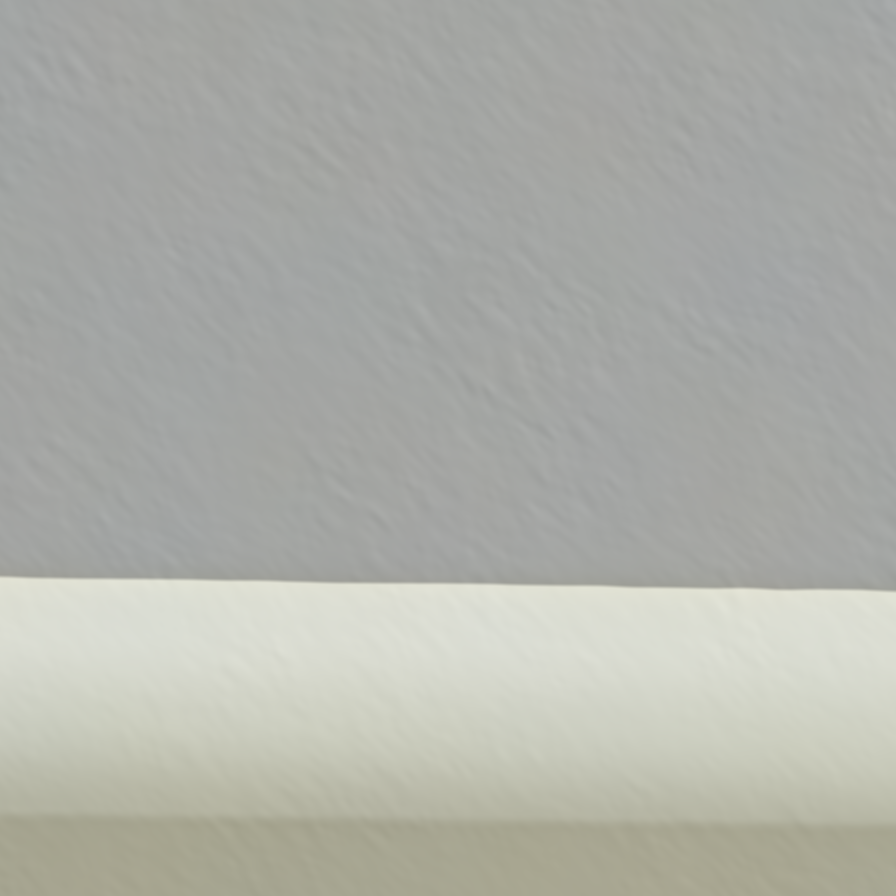
A WebGL 2 fragment shader for this texture:

```glsl
#version 300 es
precision highp float;

uniform vec2 u_resolution;
out vec4 outColor;

#define LEDGE_TOP 0.3560
#define LEDGE_BOTTOM 0.0900
#define LEDGE_SLOPE -0.0155
#define EDGE_SOFTNESS 0.0028
#define GRAIN_STRENGTH 0.040
#define MOTTLE_STRENGTH 0.014
#define TINT_STRENGTH 0.016

const vec3 WALL = vec3(0.640, 0.648, 0.640);
const vec3 WALL_SHADE = vec3(0.600, 0.600, 0.560);
const vec3 LEDGE_RIM = vec3(0.895, 0.895, 0.835);
const vec3 LEDGE_LIGHT = vec3(0.855, 0.865, 0.825);
const vec3 LEDGE_MID = vec3(0.795, 0.805, 0.750);
const vec3 LEDGE_DARK = vec3(0.700, 0.700, 0.630);
const vec3 UNDERSIDE = vec3(0.655, 0.650, 0.570);

float hash(vec2 p) {
    vec3 q = fract(vec3(p.xyx) * 0.1031);
    q += dot(q, q.yzx + 33.33);
    return fract((q.x + q.y) * q.z);
}

float noise(vec2 p) {
    vec2 cell = floor(p);
    vec2 f = fract(p);
    f = f * f * (3.0 - 2.0 * f);
    float low = mix(hash(cell), hash(cell + vec2(1.0, 0.0)), f.x);
    float high = mix(hash(cell + vec2(0.0, 1.0)), hash(cell + vec2(1.0)), f.x);
    return mix(low, high, f.y);
}

float fbm(vec2 p) {
    float sum = 0.0;
    float amplitude = 0.5;
    for (int i = 0; i < 4; i++) {
        sum += amplitude * noise(p);
        p = mat2(1.6, 1.2, -1.2, 1.6) * p + 17.3;
        amplitude *= 0.5;
    }
    return sum;
}

// Paper relief: short fibres falling from upper left to lower right
float fibreHeight(vec2 uv) {
    vec2 along = vec2(uv.x - uv.y, uv.x + uv.y) * 0.7071;
    along.y += 0.012 * noise(uv * 14.0);
    float coarse = noise(along * vec2(32.0, 78.0) + 40.0);
    float fine = noise(along * vec2(70.0, 150.0) + 90.0);
    return 0.6 * coarse + 0.4 * fine;
}

float grain(vec2 uv) {
    vec2 lightStep = vec2(0.0028, 0.0028);
    float relief = fibreHeight(uv + lightStep) - fibreHeight(uv - lightStep);
    float patches = 0.35 + 0.9 * noise(uv * 11.0 + 5.0);
    return relief * patches;
}

vec3 wallColor(vec2 uv, float height) {
    vec3 color = WALL + 0.008 * (uv.x - 0.5);
    // Contact shade along the ledge
    return mix(color, WALL_SHADE, 0.65 * exp(-height / 0.012));
}

vec3 ledgeColor(vec2 uv, float t) {
    // Rounded falloff, reaching further down on the right
    float fall = t - 0.10 * (uv.x - 0.5) * smoothstep(0.2, 0.9, t);
    vec3 color = mix(LEDGE_LIGHT, LEDGE_MID, smoothstep(0.22, 0.68, fall));
    color = mix(color, LEDGE_DARK, smoothstep(0.58, 1.03, fall));
    return mix(color, LEDGE_RIM, 0.8 * exp(-t / 0.06));
}

void main() {
    vec2 uv = gl_FragCoord.xy / u_resolution;
    float pixel = 1.0 / min(u_resolution.x, u_resolution.y);
    float soft = max(EDGE_SOFTNESS, pixel);

    // Slightly tilted and uneven borders
    float wobble = 0.0016 * (noise(vec2(uv.x * 24.0, 3.0)) - 0.5);
    float top = LEDGE_TOP + LEDGE_SLOPE * uv.x + wobble;
    float bottom = LEDGE_BOTTOM + LEDGE_SLOPE * 0.8 * uv.x - wobble;
    float t = clamp((top - uv.y) / (top - bottom), 0.0, 1.0);

    // Layers from the bottom upwards
    float crease = exp(-abs(uv.y - bottom) / 0.008);
    vec3 under = UNDERSIDE + 0.012 * (uv.x - 0.5) - 0.018 * crease;
    vec3 color = mix(under, ledgeColor(uv, t), smoothstep(-0.009, 0.009, uv.y - bottom));
    float onWall = smoothstep(-soft, soft, uv.y - top);
    color = mix(color, wallColor(uv, max(uv.y - top, 0.0)), onWall);

    // Surface relief, broad mottling and faint colour blotches
    float surface = mix(0.6, 1.0, onWall);
    color += GRAIN_STRENGTH * surface * grain(uv);
    color += MOTTLE_STRENGTH * surface * (fbm(uv * 16.0) - 0.47);
    float warmth = fbm(uv * 6.0 + 31.0) - 0.47;
    float green = fbm(uv * 9.0 + 73.0) - 0.47;
    color += TINT_STRENGTH * surface * (warmth * vec3(1.0, 0.1, -1.2) + green * vec3(-0.3, 0.4, -0.3));

    outColor = vec4(clamp(color, 0.0, 1.0), 1.0);
}
```
